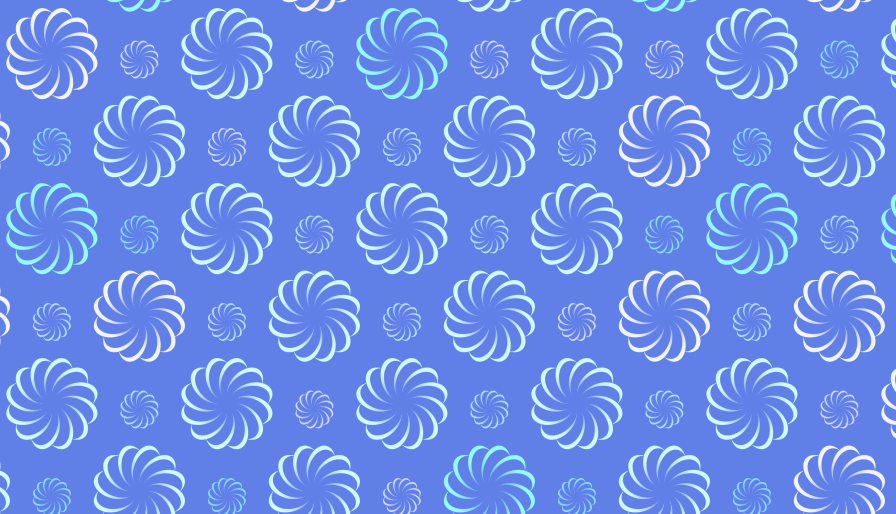
A Shadertoy shader for this pattern:

```glsl
// Checkerboard of large and small swirling rosettes in pale cyan on periwinkle blue.

const float PI = 3.14159265;
const float COLUMNS = 10.24;                    // grid cells across the canvas
const vec2  FIRST_CENTER = vec2(0.593, 0.613);  // first rosette from top left, in cells
const float LARGE_RADIUS = 0.535;               // in cells
const float SMALL_RADIUS = 0.222;
const float SMALL_DROP = 0.067;                 // small rosettes sit slightly low
const int   PETALS = 12;

// Petal crescent, in units of the rosette radius
const vec2 PETAL_CENTER = vec2(0.55, 0.0);
const vec2 PETAL_SIZE = vec2(0.45, 0.30);
const vec2 CUT_SHIFT = vec2(-0.075, -0.055);

const vec3 BACKGROUND = vec3(0.375, 0.500, 0.910);
const vec3 WHITE = vec3(0.95, 0.96, 1.00);
const vec3 PALE = vec3(0.82, 0.98, 1.00);
const vec3 CYAN = vec3(0.58, 0.98, 1.00);
const float SMALL_OPACITY = 0.78;

float hash(vec2 p) {
    vec3 q = fract(vec3(p.xyx) * 0.1031);
    q += dot(q, q.yzx + 33.33);
    return fract((q.x + q.y) * q.z);
}

// Approximate signed distance to an axis-aligned ellipse
float ellipse(vec2 p, vec2 size) {
    float k0 = length(p / size) + 1e-4;
    float k1 = length(p / (size * size)) + 1e-4;
    return k0 * (k0 - 1.0) / k1;
}

// One ellipse minus a shifted copy: thick at the tip, tapering to both ends
float crescent(vec2 p) {
    vec2 q = p - PETAL_CENTER;
    return max(ellipse(q, PETAL_SIZE), -ellipse(q - CUT_SHIFT, PETAL_SIZE));
}

float rosette(vec2 p) {
    float d = 1e3;
    for (int i = 0; i < PETALS; i++) {
        float angle = (float(i) + 0.5) * 2.0 * PI / float(PETALS);
        float c = cos(angle), s = sin(angle);
        d = min(d, crescent(vec2(c * p.x + s * p.y, c * p.y - s * p.x)));
    }
    return d;
}

vec3 tint(float h) {
    return h < 0.25 ? WHITE : h < 0.70 ? PALE : CYAN;
}

void mainImage(out vec4 fragColor, in vec2 fragCoord) {
    float pixel = COLUMNS / iResolution.x;
    vec2 fromTop = vec2(fragCoord.x, iResolution.y - fragCoord.y);
    vec2 grid = fromTop * pixel - FIRST_CENTER;
    vec2 nearest = floor(grid + 0.5);
    vec3 color = BACKGROUND;

    // Large rosettes reach past their cell, so visit the neighbours too
    for (int y = -1; y <= 1; y++)
    for (int x = -1; x <= 1; x++) {
        vec2 cell = nearest + vec2(x, y);
        bool isSmall = mod(cell.x + cell.y, 2.0) > 0.5;
        float radius = isSmall ? SMALL_RADIUS : LARGE_RADIUS;
        vec2 offset = grid - cell - vec2(0.0, isSmall ? SMALL_DROP : 0.0);
        vec2 p = offset * vec2(1.0, -1.0) / radius;
        float r = length(p);
        float edge = 0.7 * pixel / radius;
        if (r > 1.0 + 2.0 * edge) continue;

        // Strokes fade toward the hub
        float cover = 1.0 - smoothstep(-edge, edge, rosette(p));
        float fade = mix(0.35, 1.0, smoothstep(0.2, 0.8, r));
        float opacity = isSmall ? SMALL_OPACITY : 1.0;
        color = mix(color, tint(hash(cell + 17.0)), cover * fade * opacity);
    }
    fragColor = vec4(color, 1.0);
}
```
